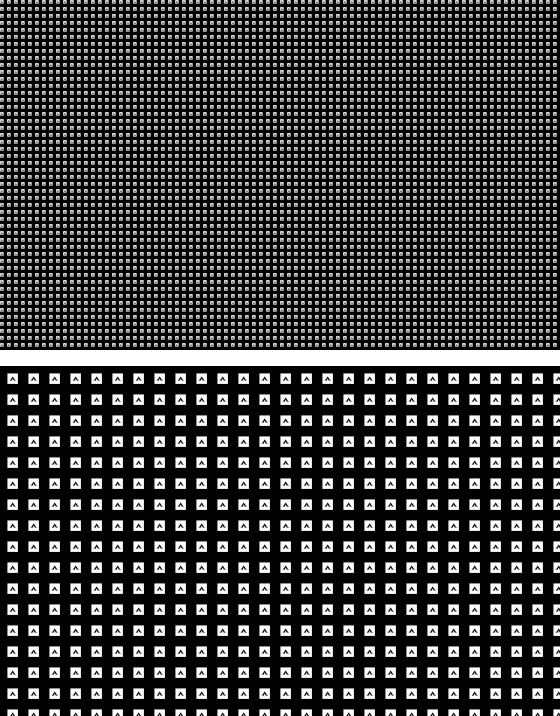
Top: the whole. Bottom: its middle third, enlarged.
Give the GLSL for this pattern, as a WebGL 1 fragment shader.

```glsl
precision highp float;

uniform vec2 u_resolution;

// Fraction of a pixel lying inside a shape at signed distance d
float coverage(float d, float pixel) {
    return clamp(0.5 - d / pixel, 0.0, 1.0);
}

float squareCoverage(vec2 p, float halfSide, float pixel) {
    vec2 d = abs(p) - halfSide;
    return coverage(d.x, pixel) * coverage(d.y, pixel);
}

// Small upright chevron, cut off above and below
float chevronDistance(vec2 p) {
    float stroke = abs(p.y + 1.5 * abs(p.x) - 0.05) * 0.555 - 0.03;
    return max(stroke, abs(p.y) - 0.09);
}

void main() {
    // Whole numbers of cells across and down
    vec2 cells = vec2(80.0, 50.0);
    vec2 grid = gl_FragCoord.xy / u_resolution * cells;
    float pixel = max(cells.x / u_resolution.x, cells.y / u_resolution.y);

    // Each square sits in the upper left of its cell
    vec2 p = fract(grid - vec2(0.27, 0.73) + 0.5) - 0.5;

    float square = squareCoverage(p, 0.25, pixel);
    float notch = coverage(chevronDistance(p), pixel);
    float ink = square * (1.0 - notch);

    gl_FragColor = vec4(mix(vec3(0.005), vec3(0.985), ink), 1.0);
}
```
